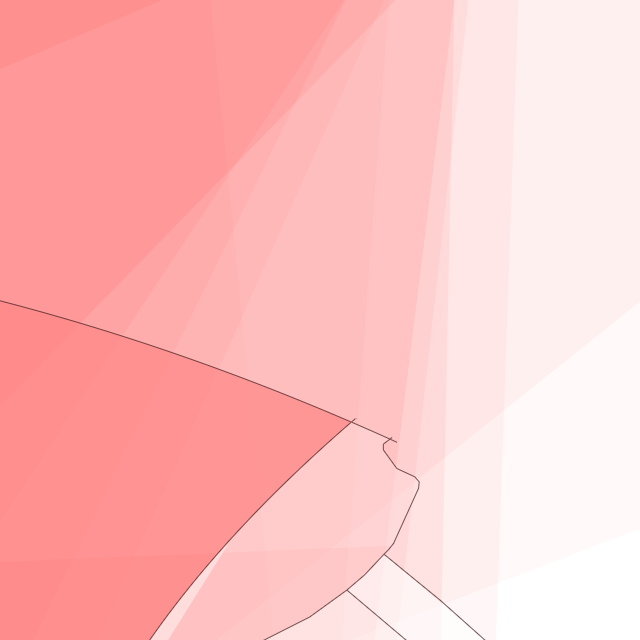
Reproduce this background procedurally as a Shadertoy shader.

```glsl
// Overlapping translucent pink rays fan down a pale backdrop, crossed by a thinly inked
// red sleeve, hand and wrist. Ray edges add up to one tint level; curved shapes are
// masks from parabolas and a polygon distance, and thin strokes go on top.

const vec3 INK = vec3(0.25, 0.11, 0.11);
const float INK_OPACITY = 0.72;
const float STROKE_HALF_WIDTH = 0.0008;

// Ray edges: x at the top, x at the bottom, brightness gained on the right.
const int RAY_COUNT = 9;
const vec3 RAYS[RAY_COUNT] = vec3[](
    vec3(0.329, 0.428, 0.015), vec3(0.538, -0.123, 0.030), vec3(0.540, 0.052, 0.030),
    vec3(0.600, 0.152, 0.025), vec3(0.608, 0.534, 0.020), vec3(0.710, 0.585, 0.050),
    vec3(0.732, 0.620, 0.040), vec3(0.710, 0.689, 0.050), vec3(0.810, 0.775, 0.035));

// Hand outline, closed by two hidden corners behind the sleeve.
const int HAND_COUNT = 17;
const vec2 HAND[HAND_COUNT] = vec2[](
    vec2(0.612, 0.316), vec2(0.599, 0.306), vec2(0.599, 0.297), vec2(0.620, 0.268),
    vec2(0.648, 0.255), vec2(0.655, 0.247), vec2(0.654, 0.237), vec2(0.615, 0.151),
    vec2(0.607, 0.141), vec2(0.600, 0.134), vec2(0.570, 0.102), vec2(0.542, 0.078),
    vec2(0.484, 0.036), vec2(0.413, 0.000), vec2(0.384, -0.014), vec2(0.200, -0.100),
    vec2(0.520, 0.410));

float coverage(float d, float px) {
    return clamp(0.5 - d / px, 0.0, 1.0);
}

// Smooth half-plane: 1 on the left-hand side when walking from a to b.
float side(vec2 p, vec2 a, vec2 b, float px) {
    vec2 along = normalize(b - a), q = p - a;
    return coverage(along.y * q.x - along.x * q.y, px);
}

float segment(vec2 p, vec2 a, vec2 b) {
    vec2 q = p - a, along = b - a;
    return length(q - along * clamp(dot(q, along) / dot(along, along), 0.0, 1.0));
}

// Approximate signed distance to y = c.x + c.y x + c.z x^2, negative below.
float parabola(vec2 p, vec3 c) {
    float height = c.x + p.x * (c.y + c.z * p.x);
    return (p.y - height) / length(vec2(1.0, c.y + 2.0 * c.z * p.x));
}

// x: signed distance to the hand, y: distance to its visible outline.
vec2 handDistance(vec2 p) {
    float nearest = 1e3, outline = 1e3, sgn = 1.0;
    for (int i = 0; i < HAND_COUNT; i++) {
        vec2 a = HAND[i], b = HAND[(i + 1) % HAND_COUNT];
        float d = segment(p, a, b);
        nearest = min(nearest, d);
        if (i < HAND_COUNT - 3) outline = min(outline, d);
        bool crosses = (a.y > p.y) != (b.y > p.y);
        if (crosses && p.x < a.x + (b.x - a.x) * (p.y - a.y) / (b.y - a.y)) sgn = -sgn;
    }
    return vec2(sgn * nearest, outline);
}

// Backdrop tint: the fan of rays plus the corner facets.
float backdrop(vec2 p, float px) {
    float tint = 0.565;
    for (int i = 0; i < RAY_COUNT; i++)
        tint += RAYS[i].z * side(p, vec2(RAYS[i].x, 1.0), vec2(RAYS[i].y, 0.0), px);
    tint += 0.045 * side(p, vec2(0.618, 1.0), vec2(-0.356, 0.0), px);
    tint += 0.035 * side(p, vec2(0.254, 1.0), vec2(0.0, 0.892), px);
    tint += 0.035 * side(p, vec2(1.0, 0.529), vec2(0.339, 0.0), px);
    tint += 0.030 * side(p, vec2(1.0, 0.174), vec2(0.547, 0.0), px);
    return min(tint, 1.0);
}

void mainImage(out vec4 fragColor, in vec2 fragCoord) {
    vec2 p = fragCoord / iResolution.xy;
    float px = 1.0 / min(iResolution.x, iResolution.y);
    vec2 wrist = vec2(0.600, 0.134), wristBend = vec2(0.688, 0.062), wristEnd = vec2(0.780, -0.020);
    vec2 cuff = vec2(0.542, 0.078), cuffEnd = vec2(0.658, -0.020);

    // Signed shapes and their masks
    float topEdge = parabola(p, vec3(0.530, -0.259, -0.157));
    float sleeveEdge = parabola(p.yx, vec3(0.234, 0.695, 0.676));
    vec2 handShape = handDistance(p);
    float belowTop = coverage(topEdge, px);
    float sleeve = coverage(sleeveEdge, px);
    float hand = coverage(handShape.x, px) * belowTop * (1.0 - sleeve);
    float arm = (1.0 - side(p, wrist, wristEnd, px)) * (1.0 - hand) * (1.0 - sleeve);
    float band = side(p, cuff, cuffEnd, px);
    float shade = side(p, vec2(0.605, 0.147), vec2(0.0, 0.122), px);

    // Translucent fills
    float tint = backdrop(p, px);
    tint = mix(tint, 1.0, arm * mix(0.50, 0.60, band));
    tint = mix(tint, mix(tint, 0.86, 0.45) - 0.030 * shade, hand);
    tint = mix(tint, mix(tint, 0.52, 0.69) - 0.020 * shade, sleeve * belowTop);
    vec3 color = vec3(1.0, tint, tint);

    // Ink strokes
    float ink = max(abs(topEdge), p.x - 0.619);
    ink = min(ink, max(abs(sleeveEdge), p.y - 0.345));
    ink = min(ink, handShape.y);
    ink = min(ink, min(segment(p, wrist, wristBend), segment(p, wristBend, wristEnd)));
    ink = min(ink, segment(p, cuff, cuffEnd));
    color = mix(color, INK, INK_OPACITY * coverage(ink - STROKE_HALF_WIDTH, px));

    fragColor = vec4(color, 1.0);
}
```
